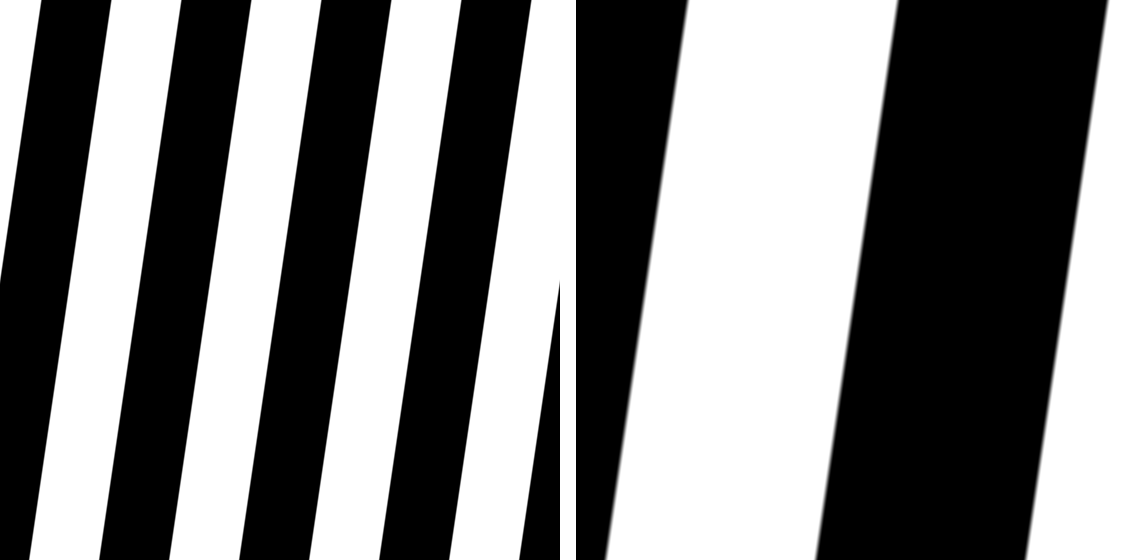
Left, the full canvas; right, a detail of the centre.
Write a Shadertoy shader that draws this pattern.

```glsl
// Signed distance to the nearest stripe edge, negative inside a dark stripe
float stripeDistance(float across, float period) {
    float fromCentre = abs(fract(across / period + 0.25) - 0.5);
    return (fromCentre - 0.25) * period;
}

void mainImage(out vec4 fragColor, in vec2 fragCoord) {
    vec2 p = (fragCoord - 0.5 * iResolution.xy) / iResolution.y;

    // Lean the stripes to the right, four repeats across
    float across = p.x - 0.147 * p.y - 0.0005;
    float d = stripeDistance(across, 0.25);

    // Soft edge, never thinner than a pixel
    float softness = max(0.0018, 0.75 / iResolution.y);
    vec3 color = mix(vec3(0.0), vec3(1.0), smoothstep(-softness, softness, d));
    fragColor = vec4(color, 1.0);
}
```
